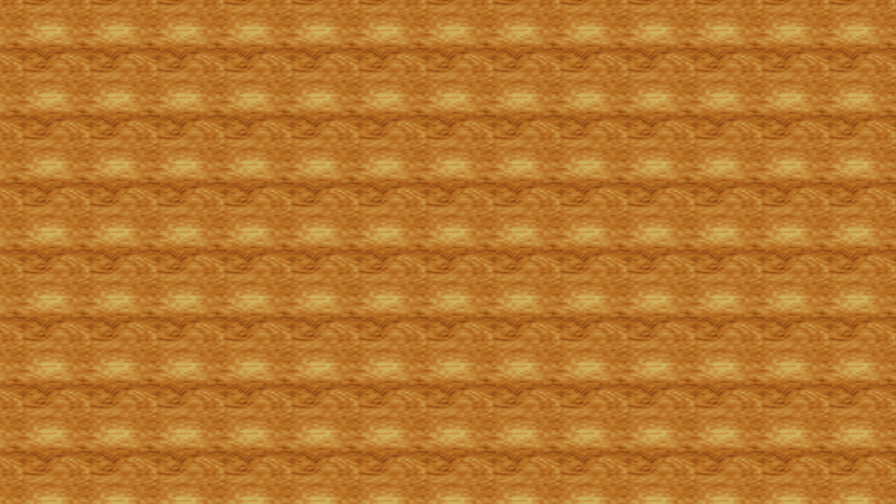
Reproduce this texture procedurally as a Shadertoy shader.

```glsl
// Honey-coloured wood laid in identical square tiles, 7.5 down the canvas.
// Each tile sums stretched wrapping noise, a pale band, curved growth lines
// and slanted pores into one tone, which a six-colour ramp turns into wood.

const float TILES_DOWN = 7.5;
const float TAU = 6.28319;

const vec3 WOOD[6] = vec3[6](
    vec3(0.65, 0.37, 0.11), vec3(0.70, 0.42, 0.12), vec3(0.73, 0.46, 0.17),
    vec3(0.75, 0.51, 0.21), vec3(0.78, 0.57, 0.25), vec3(0.80, 0.65, 0.33));

float hash(vec2 p) {
    vec3 q = fract(vec3(p.xyx) * 0.1031);
    q += dot(q, q.yzx + 33.33);
    return fract((q.x + q.y) * q.z);
}

// Value noise on a lattice that wraps at the tile borders.
float tileNoise(vec2 uv, vec2 cells, float seed) {
    vec2 p = uv * cells;
    vec2 i = floor(p);
    vec2 f = fract(p);
    f = f * f * (3.0 - 2.0 * f);
    vec2 a = mod(i, cells) + seed;
    vec2 b = mod(i + 1.0, cells) + seed;
    return mix(mix(hash(a), hash(vec2(b.x, a.y)), f.x),
               mix(hash(vec2(a.x, b.y)), hash(b), f.x), f.y);
}

// Offset from a centre, taken the short way around the tile.
vec2 wrapOffset(vec2 uv, vec2 centre) {
    return fract(uv - centre + 0.5) - 0.5;
}

// Fibres running along the plank, from broad to fine.
float fibres(vec2 uv) {
    float broad = tileNoise(uv, vec2(3.0, 8.0), 11.0) - 0.5;
    float medium = tileNoise(uv, vec2(6.0, 19.0), 37.0) - 0.5;
    float fine = tileNoise(uv, vec2(17.0, 31.0), 71.0) - 0.5;
    return 1.7 * broad + 2.6 * medium + 3.2 * fine;
}

// Pale band with a soft upper edge and a crisp lower edge; its bright patch
// rises slowly along the plank and ends sharply on the right.
float paleBand(vec2 uv, float wobble) {
    float v = uv.y + 0.08 * wobble;
    float band = smoothstep(0.22, 0.48, v) * (1.0 - smoothstep(0.60, 0.68, v));
    float along = fract(uv.x - 0.08);
    float patchGlow = smoothstep(0.20, 0.62, along) * (1.0 - smoothstep(0.88, 1.0, along));
    return band * (0.7 + 1.7 * patchGlow);
}

// Parabolic growth lines pointing right, faded out before the tile borders.
float growthLines(vec2 uv, vec2 centre, float wobble) {
    vec2 p = wrapOffset(uv, centre);
    float phase = p.x + 11.0 * p.y * p.y + 0.30 * wobble;
    float fade = 1.0 - smoothstep(0.20, 0.48, length(p * vec2(1.0, 1.7)));
    return fade * cos(TAU * 5.0 * phase);
}

// Dark stroke of given centre and half extent, tapered to nothing.
float stroke(vec2 uv, vec2 centre, vec2 halfExtent, float width) {
    vec2 p = wrapOffset(uv, centre);
    float along = clamp(dot(p, halfExtent) / dot(halfExtent, halfExtent), -1.0, 1.0);
    float away = length(p - along * halfExtent);
    return (1.0 - smoothstep(0.0, width, away)) * (1.0 - 0.6 * abs(along));
}

// Pores: a slanted cluster plus flat ones scattered below the pale band.
float pores(vec2 uv) {
    float dark = 0.0;
    for (int k = 0; k < 8; k++) {
        float n = float(k);
        vec2 r = vec2(hash(vec2(n, 5.0)), hash(vec2(n, 23.0)));
        vec2 slantedAt = vec2(0.74, 0.88) + (r - 0.5) * vec2(0.36, 0.26);
        vec2 flatAt = vec2(r.y, 0.66 + 0.46 * r.x);
        dark = max(dark, stroke(uv, slantedAt, vec2(0.05, -0.04), 0.026));
        dark = max(dark, stroke(uv, flatAt, vec2(0.10, 0.008), 0.024));
    }
    return dark;
}

// Ramp lookup; tones below zero extend the darkest step.
vec3 woodColour(float tone) {
    float t = clamp(tone, -2.2, 5.4);
    int i = int(clamp(floor(t), 0.0, 4.0));
    return mix(WOOD[i], WOOD[i + 1], t - float(i));
}

void mainImage(out vec4 fragColor, in vec2 fragCoord) {
    // Tile coordinates: u to the right, v downward from the top edge.
    vec2 fromTop = vec2(fragCoord.x, iResolution.y - fragCoord.y);
    vec2 uv = fract(fromTop / iResolution.y * TILES_DOWN);
    float wobble = tileNoise(uv, vec2(4.0, 7.0), 53.0) - 0.5;

    // Sum the parts into a position on the ramp.
    float tone = 1.85 + fibres(uv);
    tone += paleBand(uv, wobble);
    tone += 0.85 * growthLines(uv, vec2(0.15, 0.02), wobble);
    tone -= 1.1 * exp(-pow((uv.y - 0.73) / 0.06, 2.0));
    tone -= 2.2 * pores(uv);

    fragColor = vec4(woodColour(tone), 1.0);
}
```
